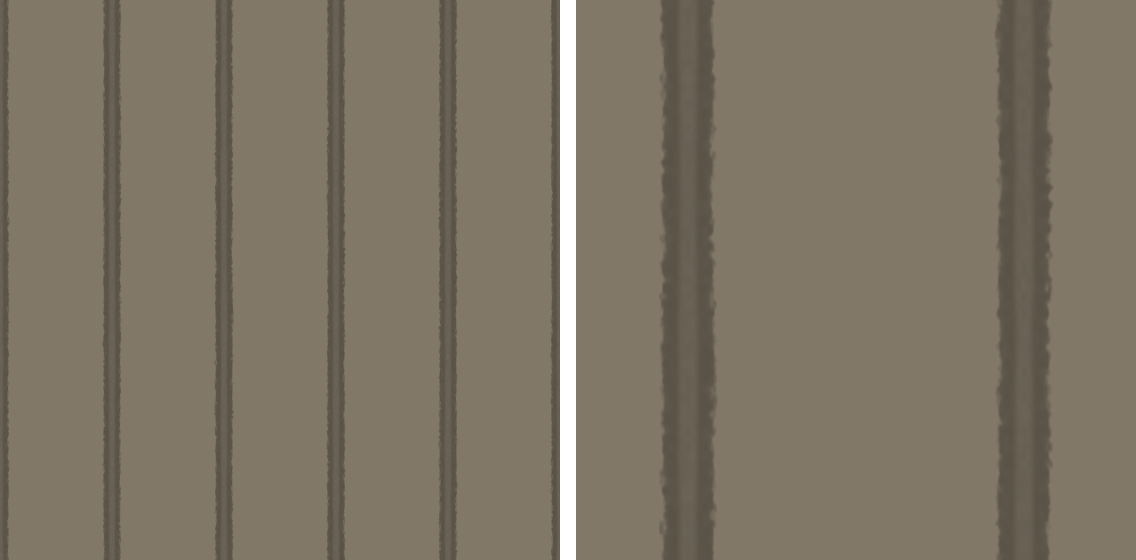
Left, the full canvas; right, a detail of the centre.
This pattern is drawn by a Shadertoy shader. Its source:

```glsl
// Flat taupe panels divided by five soft vertical grooves with ragged, grainy edges.
#define STRIPES 5.0
#define HALF_WIDTH 0.0150
#define CORE_WIDTH 0.0052
#define EDGE_SOFT 0.0017
#define CORE_SOFT 0.0026
#define FRAY 0.0042
#define WANDER 0.0012
#define GRAIN_CELLS vec2(300.0, 200.0)
#define PANEL_COLOR vec3(0.508, 0.470, 0.408)
#define CORE_COLOR vec3(0.412, 0.380, 0.328)
#define SHADE_COLOR vec3(0.358, 0.328, 0.284)

float hash(vec2 p) {
    vec3 q = fract(vec3(p.xyx) * 0.1031);
    q += dot(q, q.yzx + 33.33);
    return fract((q.x + q.y) * q.z);
}

// Value noise that wraps after a whole number of cells
float tileNoise(vec2 uv, vec2 cells) {
    vec2 p = uv * cells;
    vec2 i = floor(p);
    vec2 f = fract(p);
    f = f * f * (3.0 - 2.0 * f);
    vec2 lo = mod(i, cells);
    vec2 hi = mod(i + 1.0, cells);
    return mix(mix(hash(lo), hash(vec2(hi.x, lo.y)), f.x),
               mix(hash(vec2(lo.x, hi.y)), hash(hi), f.x), f.y);
}

void mainImage(out vec4 fragColor, in vec2 fragCoord) {
    vec2 uv = fragCoord / iResolution.xy;
    float pixel = 1.0 / iResolution.x;

    // Distance to the nearest groove centre
    float offset = (fract(uv.x * STRIPES + 0.5) - 0.5) / STRIPES;
    float dist = abs(offset);

    // Fine fray along the edges plus a slow drift in width
    float grain = tileNoise(uv, GRAIN_CELLS) - 0.5;
    float fine = tileNoise(uv + 0.37, GRAIN_CELLS * 2.0) - 0.5;
    float drift = tileNoise(uv, vec2(40.0, 28.0)) - 0.5;
    float fray = FRAY * (0.7 * grain + 0.3 * fine);
    float ragged = dist + fray + WANDER * drift;

    // Groove coverage and its lighter core
    float edge = max(EDGE_SOFT, pixel);
    float groove = 1.0 - smoothstep(HALF_WIDTH - edge, HALF_WIDTH + edge, ragged);
    float coreDist = dist + 0.35 * fray + WANDER * drift;
    float shade = smoothstep(CORE_WIDTH - CORE_SOFT, CORE_WIDTH + CORE_SOFT, coreDist);

    // The shade fades a little toward the outer edge
    float fade = 0.35 * smoothstep(0.7, 1.0, ragged / HALF_WIDTH);
    vec3 grooveColor = mix(CORE_COLOR, SHADE_COLOR, shade * (1.0 - fade));
    grooveColor *= 1.0 + 0.05 * grain;

    fragColor = vec4(mix(PANEL_COLOR, grooveColor, groove), 1.0);
}
```
